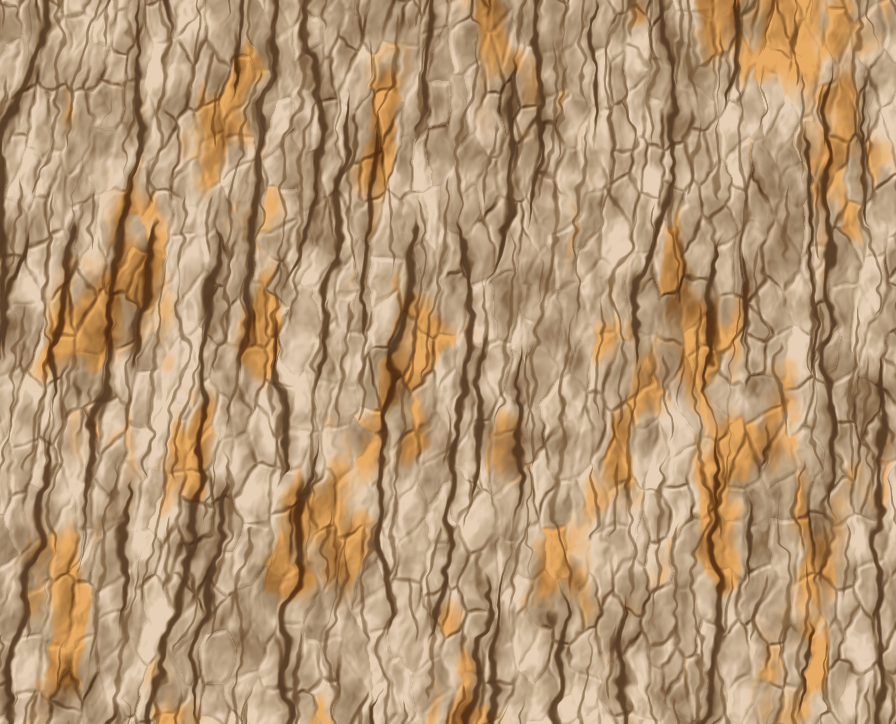
This texture is drawn by a WebGL 2 fragment shader. Its source:

```glsl
#version 300 es
precision highp float;
// Weathered tree bark: long broken fissures run up jittered columns, between them
// lie layered Voronoi flakes lit from the upper left, with grainy noise on top.
// A tone value picks the colour from a brown-to-cream ramp; ochre patches tint it.

uniform vec2 u_resolution;
out vec4 fragColor;

const vec3 DEEP  = vec3(0.30, 0.20, 0.12);
const vec3 BROWN = vec3(0.54, 0.42, 0.29);
const vec3 TAN   = vec3(0.64, 0.54, 0.42);
const vec3 SAND  = vec3(0.75, 0.65, 0.53);
const vec3 CREAM = vec3(0.90, 0.81, 0.71);
const vec3 OCHRE_TINT = vec3(1.01, 0.83, 0.55);

const float BASE_TONE = 0.775;
const float LEAN = 0.14;                      // tilt of the grain at the left side
const vec2 FLAKE_SCALE = vec2(33.0, 15.0);    // flakes per canvas height
const vec2 GRAIN_SCALE = vec2(50.0, 28.0);
const vec2 PATCH_SCALE = vec2(14.0, 6.5);
const vec2 LIGHT_STEP = vec2(-0.0030, 0.0028);
const float RELIEF = 0.30;

float hash(vec2 p) {
  vec3 a = fract(p.xyx * 0.1031);
  a += dot(a, a.yzx + 33.33);
  return fract((a.x + a.y) * a.z);
}

vec2 hash2(vec2 p) { return vec2(hash(p), hash(p + 57.0)); }

float noise(vec2 p) {
  vec2 i = floor(p), f = fract(p);
  f = f * f * (3.0 - 2.0 * f);
  return mix(mix(hash(i), hash(i + vec2(1, 0)), f.x),
             mix(hash(i + vec2(0, 1)), hash(i + vec2(1, 1)), f.x), f.y);
}

float fbm(vec2 p) {
  float sum = 0.0, amp = 0.57;
  for (int k = 0; k < 3; k++) {
    sum += amp * noise(p);
    p = p * 2.03 + 19.7;
    amp *= 0.5;
  }
  return sum;
}

// Stretched Voronoi cells: x = canvas distance to the border, y = random cell value
vec2 flakes(vec2 p) {
  vec2 q = p * FLAKE_SCALE, base = floor(q), nearest = vec2(0), id = base;
  float best = 1e3, border = 1e3;
  for (int j = -1; j <= 1; j++)
    for (int i = -1; i <= 1; i++) {
      vec2 c = base + vec2(i, j), r = c + hash2(c) - q;
      if (dot(r, r) < best) { best = dot(r, r); nearest = r; id = c; }
    }
  for (int j = -2; j <= 2; j++)
    for (int i = -2; i <= 2; i++) {
      vec2 c = base + vec2(i, j), r = c + hash2(c) - q, span = r - nearest;
      if (dot(span, span) > 1e-5) {
        vec2 n = normalize(span);
        border = min(border, dot(0.5 * (r + nearest), n) / length(n * FLAKE_SCALE));
      }
    }
  return vec2(border, hash(id + 211.0));
}

// Vertical cracks, one per column, wandering and fading in and out along y
float fissures(vec2 p, float columns, float pace, float halfWidth, float soft, float seed) {
  float home = floor(p.x * columns), depth = 0.0;
  for (int k = -1; k <= 1; k++) {
    float i = home + float(k), row = i * 7.0 + seed;
    float x = i + 0.5 + 0.6 * (hash(vec2(i, seed)) - 0.5)
            + 0.75 * (noise(vec2(p.y * pace, row)) - 0.5)
            + 0.22 * (noise(vec2(p.y * pace * 5.0, row + 3.0)) - 0.5);
    float force = smoothstep(0.30, 0.75, noise(vec2(p.y * pace * 1.3 + 40.0, row + 5.0)));
    float w = halfWidth * force * (0.55 + 0.9 * noise(p * vec2(70.0, 50.0) + seed));
    float d = abs(p.x - x / columns);
    depth = max(depth, (1.0 - smoothstep(0.35 * w, w + soft, d)) * smoothstep(0.0, 0.35, force));
  }
  return depth;
}

// Lean and ragged displacement shared by all layers
vec2 grainSpace(vec2 p) {
  p.x -= LEAN * (1.0 - clamp(p.x / 1.24, 0.0, 1.0)) * (p.y - 0.5);
  vec2 coarse = vec2(noise(p * vec2(30, 20)), noise(p * vec2(30, 20) + 71.0)) - 0.5;
  vec2 fine = vec2(noise(p * 85.0 + 13.0), noise(p * 85.0 + 47.0)) - 0.5;
  return p + 0.014 * coarse + 0.006 * fine + 3.0;
}

float height(vec2 q, vec2 flake) {
  return 0.5 * (0.3 + 0.7 * flake.y) * smoothstep(0.0, 0.006, flake.x) + fbm(q * GRAIN_SCALE);
}

vec3 ramp(float t) {
  vec3 c = mix(DEEP, BROWN, clamp((t - 0.30) / 0.24, 0.0, 1.0));
  c = mix(c, TAN, clamp((t - 0.54) / 0.10, 0.0, 1.0));
  c = mix(c, SAND, clamp((t - 0.64) / 0.11, 0.0, 1.0));
  return mix(c, CREAM, clamp((t - 0.75) / 0.15, 0.0, 1.0));
}

void main() {
  vec2 p = gl_FragCoord.xy / u_resolution.y;
  vec2 q = grainSpace(p), lit = grainSpace(p + LIGHT_STEP);
  vec2 flake = flakes(q);
  float grain = fbm(q * GRAIN_SCALE + 90.0);

  // Flake tone, grain and relief light
  float tone = BASE_TONE + 0.13 * (flake.y - 0.5) + 0.42 * (grain - 0.5);
  tone += 0.30 * (fbm(q * vec2(17, 7) + 31.0) - 0.5);
  tone += RELIEF * clamp(height(q, flake) - height(lit, flakes(lit)), -0.5, 0.4);
  float openEdge = smoothstep(0.42, 0.68, noise(q * vec2(24, 16) + 8.0));
  tone -= 0.17 * openEdge * (1.0 - smoothstep(0.0005, 0.0045, flake.x));

  // Main fissures with their shade, then short hairline cracks
  float width = mix(0.0062, 0.0040, clamp(p.x / 1.24, 0.0, 1.0));
  tone -= 0.09 * fissures(q, 17.0, 4.5, width * 1.6, 0.009, 2.0);
  tone = mix(tone, 0.33, 0.90 * fissures(q, 17.0, 4.5, width, 0.0018, 2.0));
  tone = mix(tone, 0.42, 0.60 * fissures(q, 31.0, 10.0, 0.0026, 0.0016, 120.0));

  // Ochre inner bark shows in tall patches that follow the flakes
  float patchField = fbm(q * PATCH_SCALE + 55.0) + 0.13 * (flake.y - 0.5) + 0.16 * (grain - 0.5);
  float ochre = smoothstep(0.56, 0.73, patchField);
  vec3 colour = ramp(tone - 0.02 * ochre);
  fragColor = vec4(colour * mix(vec3(1), OCHRE_TINT, ochre), 1.0);
}
```
